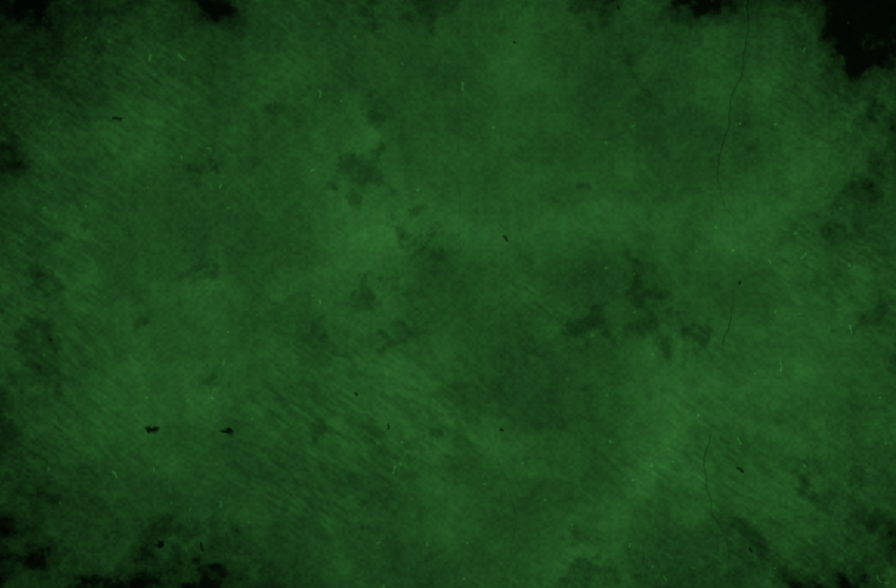
This texture is drawn by a WebGL 1 fragment shader. Its source:

```glsl
precision highp float;
// Worn dark green plaster: layered fractal noise makes cloudy stains and grain,
// slanted stretched noise makes brush marks, and the corners decay to black.
// Scattered flecks and faint meandering cracks finish the surface.
uniform vec2 u_resolution;

float hash(vec2 p) {
  return fract(sin(dot(p, vec2(127.1, 311.7))) * 43758.5453);
}

float noise(vec2 p) {
  vec2 i = floor(p), f = fract(p);
  f = f * f * (3.0 - 2.0 * f);
  return mix(mix(hash(i), hash(i + vec2(1.0, 0.0)), f.x),
             mix(hash(i + vec2(0.0, 1.0)), hash(i + vec2(1.0, 1.0)), f.x), f.y);
}

mat2 rotation(float angle) {
  float c = cos(angle), s = sin(angle);
  return mat2(c, s, -s, c);
}

float fbm(vec2 p) {
  float sum = 0.0, weight = 0.52;
  for (int i = 0; i < 5; i++) {
    sum += weight * noise(p);
    p = rotation(0.6) * p * 2.03 + 17.3;
    weight *= 0.5;
  }
  return sum;
}

// Short strokes, at most one per grid cell; "share" is the part of cells filled.
float flecks(vec2 p, float cells, float share, float halfLength, float width, float angle) {
  vec2 id = floor(p * cells);
  vec2 center = 0.3 + 0.4 * vec2(hash(id + 3.1), hash(id + 8.7));
  vec2 d = (fract(p * cells) - center) / cells;
  d = rotation(angle + 1.6 * (hash(id + 5.3) - 0.5)) * d;
  d += 0.8 * width * (vec2(noise(p * 160.0), noise(p * 160.0 + 7.0)) - 0.5);
  d.x -= clamp(d.x, -halfLength, halfLength) * hash(id + 2.9);
  float shape = 1.0 - smoothstep(0.2 * width, width, length(d));
  return shape * step(hash(id + 11.9), share);
}

// A thin, broken, wandering line running mostly upwards.
float crack(vec2 p, float x, float slant, float seed) {
  float path = x + slant * (p.y - 0.5) + 0.16 * (fbm(vec2(p.y * 4.0, seed)) - 0.5);
  float line = 1.0 - smoothstep(0.0005, 0.003, abs(p.x - path));
  return line * smoothstep(0.42, 0.75, noise(vec2(p.y * 9.0, seed + 4.0)));
}

void main() {
  vec2 uv = gl_FragCoord.xy / u_resolution;
  vec2 p = gl_FragCoord.xy / u_resolution.y;
  vec2 warp = vec2(fbm(p * 4.0 + 31.0), fbm(p * 4.0 + 57.0)) - 0.5;
  float corner = smoothstep(0.8, 1.42, length(uv * 2.0 - 1.0));

  // Cloudy stains, broad then small
  float green = 0.302;
  green += 0.14 * (fbm(p * 3.2 + 0.5 * warp + 4.0) - 0.5);
  green += 0.16 * (fbm(p * 8.0 + 0.6 * warp + 21.0) - 0.5);
  green += 0.05 * (fbm(p * 30.0 + 66.0) - 0.5);
  green -= 0.03 * smoothstep(0.55, 0.95, uv.y);

  // Pale scuffed patches
  float scuff = smoothstep(0.58, 0.74, fbm(p * vec2(6.0, 8.0) + 0.8 * warp + 73.0));
  green += 0.03 * scuff;

  // Fine grain, rougher towards the corners
  float grain = noise(p * 190.0) + 0.6 * noise(p * 95.0 + 9.0) - 0.8;
  green += (0.043 + 0.04 * corner) * grain;

  // Short brush marks slanting down to the right, strongest at lower right
  vec2 along = rotation(0.6) * p + 0.03 * warp;
  float brush = noise(along * vec2(42.0, 165.0)) - 0.5;
  float brushed = smoothstep(0.40, 0.62, fbm(p * 3.5 + 91.0) + 0.16 * (uv.x - uv.y));
  green += 0.06 * brush * brushed;

  // Darkened border and ragged, speckled black decay
  green *= 1.0 - 0.32 * corner;
  float decay = 0.75 * fbm(p * 11.0 + 40.0) + 0.25 * fbm(p * 60.0 + 15.0);
  decay += 0.34 * corner * (1.0 - 0.6 * uv.x * (1.0 - uv.y));
  decay += 0.05 * smoothstep(0.84, 1.0, uv.y);
  green *= 1.0 - 0.25 * smoothstep(0.62, 0.76, decay);
  green *= 1.0 - 0.8 * smoothstep(0.75, 0.93, decay);

  // Cracks, dark chips and pale nicks
  float cracks = max(crack(p, 1.21, 0.05, 12.0), 0.4 * crack(p, 0.83, -0.08, 35.0));
  green *= 1.0 - 0.16 * cracks;
  green *= 1.0 - 0.75 * flecks(p + 0.02 * warp, 6.0, 0.08, 0.014, 0.008, 0.0);
  green *= 1.0 - 0.45 * flecks(p + 0.37, 15.0, 0.03, 0.006, 0.004, 0.8);
  green += 0.09 * flecks(p + 0.71, 17.0, 0.06, 0.006, 0.0035, 1.5);
  green += 0.07 * flecks(p + 0.23, 28.0, 0.05, 0.001, 0.004, 0.0);

  // Red and blue rise slightly faster than green in the lighter tones
  green = clamp(green, 0.015, 0.48);
  float side = green * (0.32 + 0.25 * green);
  gl_FragColor = vec4(side, green, side, 1.0);
}
```
